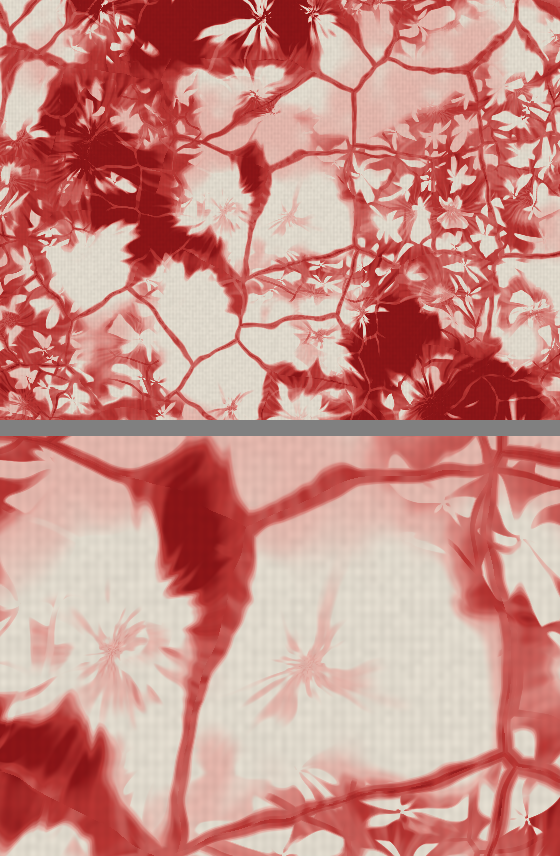
Top: the whole. Bottom: its middle third, enlarged.
Give the GLSL for this texture, as a WebGL 1 fragment shader.

```glsl
precision highp float;
// Crumple-dyed red and white cloth: frayed petals, fold lines and dye pools.
uniform vec2 u_resolution;

#define PETAL_SCALE 4.8    // large folds per canvas height
#define CRUMPLE_SCALE 12.0 // small folds per canvas height
#define WARP 0.03          // bending of the folds
#define POOL_LOW 0.45      // noise level where dye starts to pool
#define POOL_HIGH 0.80     // noise level of a full pool
#define BLEED 0.72         // reach of dye into a petal
#define HAIRLINE 0.026     // width of fold lines, in cells
#define WASH 0.20          // strength of the pale pink wash
#define THREADS 128.0      // knit ribs per canvas height
#define KNIT 0.014         // contrast of the knit

vec2 hash2(vec2 p) {
  vec3 q = fract(p.xyx * vec3(0.1031, 0.1030, 0.0973));
  q += dot(q, q.yzx + 33.33);
  return fract((q.xx + q.yz) * q.zy);
}

float noise(vec2 p) {
  vec2 i = floor(p), f = fract(p);
  f = f * f * (3.0 - 2.0 * f);
  return mix(mix(hash2(i).x, hash2(i + vec2(1, 0)).x, f.x),
             mix(hash2(i + vec2(0, 1)).x, hash2(i + vec2(1, 1)).x, f.x), f.y);
}

float fbm(vec2 p) {
  float sum = 0.0, amp = 0.53;
  for (int k = 0; k < 4; k++) {
    sum += amp * noise(p);
    p = mat2(1.6, 1.2, -1.2, 1.6) * p + 5.7;
    amp *= 0.5;
  }
  return sum;
}

// Voronoi fold: xy = vector to the cell centre, z = edge distance, w = cell seed.
vec4 foldCell(vec2 p) {
  vec2 base = floor(p), f = fract(p), nearCell = vec2(0), toCentre = vec2(0);
  float best = 9.0, edge = 9.0;
  for (int y = -1; y <= 1; y++)
    for (int x = -1; x <= 1; x++) {
      vec2 g = vec2(x, y), r = g + hash2(base + g) - f;
      if (dot(r, r) < best) { best = dot(r, r); toCentre = r; nearCell = g; }
    }
  for (int y = -2; y <= 2; y++)
    for (int x = -2; x <= 2; x++) {
      vec2 g = nearCell + vec2(x, y), r = g + hash2(base + g) - f;
      vec2 gap = r - toCentre;
      if (dot(gap, gap) > 0.0001)
        edge = min(edge, dot(0.5 * (toCentre + r), normalize(gap)));
    }
  return vec4(toCentre, edge, hash2(base + nearCell + 19.0).x);
}

// Streaks that fan out around a cell centre.
float fanRays(vec4 cell, float density) {
  vec2 dir = cell.xy / (length(cell.xy) + 0.04);
  return noise(dir * density + cell.w * 91.0 + 0.6 * cell.xy);
}

// Dye creeping inwards from the folds along the rays.
float creep(float edge, float reach) {
  return 1.0 - smoothstep(0.4 * reach, reach, edge);
}

vec3 dyeColor(float d) {
  vec3 c = mix(vec3(0.87, 0.845, 0.795), vec3(0.88, 0.70, 0.66), smoothstep(0.03, 0.22, d));
  c = mix(c, vec3(0.84, 0.52, 0.49), smoothstep(0.22, 0.40, d));
  c = mix(c, vec3(0.77, 0.35, 0.33), smoothstep(0.40, 0.58, d));
  c = mix(c, vec3(0.70, 0.20, 0.19), smoothstep(0.58, 0.76, d));
  return mix(c, vec3(0.54, 0.08, 0.09), smoothstep(0.78, 1.0, d));
}

void main() {
  vec2 p = gl_FragCoord.xy / u_resolution.y;
  vec2 bend = vec2(fbm(p * 5.0), fbm(p * 5.0 + 31.0)) - 0.5;
  vec2 jag = vec2(noise(p * 34.0), noise(p * 34.0 + 53.0)) - 0.5;
  vec2 q = p + 2.0 * WARP * bend + 0.007 * jag;

  // Pools gather along a falling diagonal band.
  float across = p.x + p.y - 1.05;
  float band = exp(-7.0 * across * across);
  float pool = smoothstep(POOL_LOW, POOL_HIGH, fbm(p * 4.2 + 3.0) + 0.09 * band);

  // Large petals with frayed rims and starred centres.
  vec4 petal = foldCell(q * PETAL_SCALE + 7.0);
  float ray = 0.6 * fanRays(petal, 3.0) + 0.4 * fanRays(petal, 9.0);
  ray = smoothstep(0.15, 0.85, ray);
  float dye = (0.62 + 0.38 * pool) * creep(petal.z, 0.04 + BLEED * pool * (0.2 + ray));
  float star = 1.0 - smoothstep(0.0, 0.06 + 0.42 * ray * ray, length(petal.xy));
  dye = max(dye, 0.55 * star * smoothstep(0.35, 0.8, petal.w));

  // Small crumples in patches between the petals.
  vec4 crumple = foldCell(q * CRUMPLE_SCALE + 0.8 * bend);
  float spike = smoothstep(0.2, 0.8, fanRays(crumple, 3.0));
  float patches = smoothstep(0.44, 0.56, fbm(p * 3.4 + 17.0) + 0.03 * band);
  float tone = 0.42 + 0.5 * noise(p * 13.0);
  dye = max(dye, patches * tone * creep(crumple.z, 0.06 + 0.46 * spike));

  // Hairline folds, dark pool cores and pale cracks.
  float hair = 1.0 - smoothstep(0.2 * HAIRLINE, HAIRLINE, petal.z);
  dye = max(dye, hair * (0.45 + 0.5 * noise(p * 9.0)));
  float fold = 1.0 - smoothstep(0.02, 0.06, crumple.z);
  dye = max(dye, fold * (0.3 + 0.6 * noise(p * 9.0 + 25.0)) * smoothstep(0.2, 0.7, patches));
  dye += 0.25 * smoothstep(0.45, 0.9, pool) * smoothstep(0.4, 0.8, dye);
  dye -= 0.45 * fold * pool * smoothstep(0.45, 0.65, noise(p * 7.0 + 40.0));

  // Fine streaks in the dye and a soft wash over the cloth.
  dye *= 0.76 + 0.4 * fanRays(petal, 16.0);
  float wash = WASH * smoothstep(0.46, 0.72, fbm(p * 4.5 + 61.0));
  dye = clamp(dye + wash * (1.0 - dye), 0.0, 1.0);

  // Knitted ribs.
  vec2 thread = sin(6.2832 * THREADS * p * vec2(1.0, 0.8));
  float knit = 1.0 + KNIT * (thread.x + 0.5 * thread.y) + 0.04 * (noise(p * 170.0) - 0.5);
  gl_FragColor = vec4(dyeColor(dye) * knit, 1.0);
}
```
